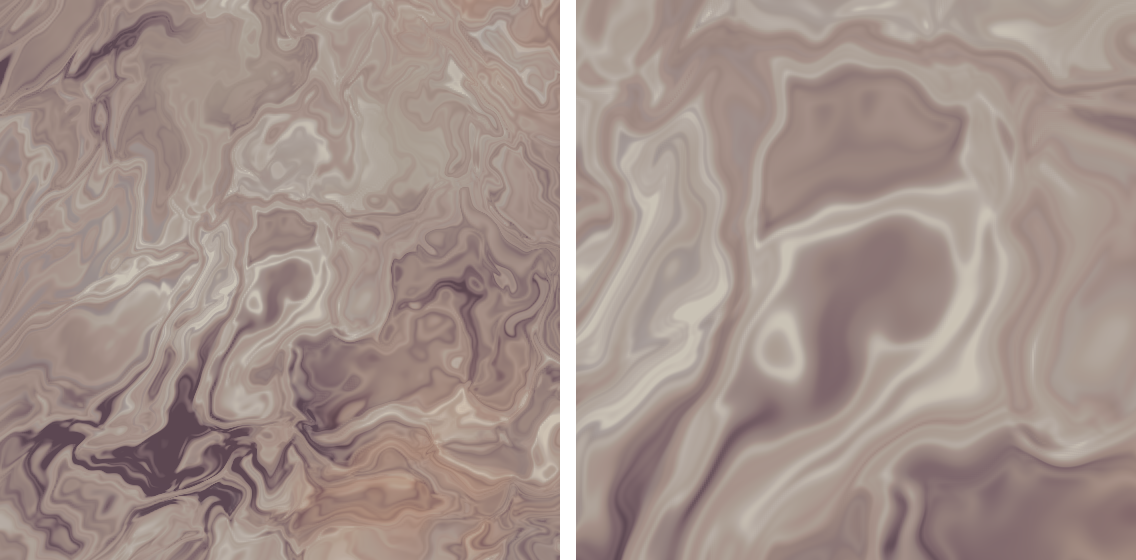
Left: the whole. Right: its middle third, enlarged.
Write a Shadertoy shader that draws this texture.

```glsl
// Folded agate: soft mineral bands in plum, taupe and cream with rust stains.
// A creased, domain-warped gradient noise forms a height field; its contour
// levels are read through a second noise as strata, then mapped to a ramp.

#define SCALE 3.7        // density of the folds
#define WARP 0.75        // smooth distortion of the height field
#define CREASE 0.65      // sharp finger-like folding
#define BANDS 6.8        // strata per unit of height
#define SOFTNESS 0.0045  // finest visible band width
#define BAND_TONE 2.9    // contrast of the strata
#define BROAD_TONE 1.5   // contrast of the large patches
#define GRIT_TONE 0.75   // contrast of the small flecks
#define VEIN_TONE 1.7    // depth of the dark veins
#define RUST vec3(0.050, -0.008, -0.045)
#define MOSS vec3(0.655, 0.630, 0.570)
#define SLATE vec3(0.540, 0.500, 0.520)

const vec3 RAMP[8] = vec3[8](
    vec3(0.36, 0.28, 0.32), vec3(0.49, 0.40, 0.42),
    vec3(0.56, 0.48, 0.47), vec3(0.61, 0.53, 0.50),
    vec3(0.65, 0.57, 0.54), vec3(0.67, 0.62, 0.58),
    vec3(0.71, 0.67, 0.64), vec3(0.79, 0.76, 0.71));

vec2 gradientAt(vec2 cell) {
    float angle = 6.2832 * fract(sin(dot(cell, vec2(127.1, 311.7))) * 43758.5);
    return vec2(cos(angle), sin(angle));
}

float gradientNoise(vec2 p) {
    vec2 i = floor(p), f = p - i, e = vec2(0.0, 1.0);
    vec2 u = f * f * f * (f * (f * 6.0 - 15.0) + 10.0);
    float low = mix(dot(gradientAt(i), f),
                    dot(gradientAt(i + e.yx), f - e.yx), u.x);
    float high = mix(dot(gradientAt(i + e.xy), f - e.xy),
                     dot(gradientAt(i + e.yy), f - e.yy), u.x);
    return mix(low, high, u.y);
}

float fbm(vec2 p) {
    float sum = 0.0, gain = 1.0;
    for (int octave = 0; octave < 4; octave++) {
        sum += gain * gradientNoise(p);
        p = mat2(1.6, 1.2, -1.2, 1.6) * p + 7.3;
        gain *= 0.43;
    }
    return sum;
}

// Absolute noise with a slightly rounded crest.
float crease(vec2 p) {
    float n = gradientNoise(p);
    return sqrt(n * n + 0.002);
}

float glow(vec2 p, vec2 centre, float radius) {
    vec2 d = (p - centre) / radius;
    return exp(-dot(d, d));
}

vec3 rampColor(float tone) {
    float x = clamp((tone + 2.55) / 0.66, 0.0, 6.99);
    int stop = int(x);
    return mix(RAMP[stop], RAMP[stop + 1], fract(x));
}

void mainImage(out vec4 fragColor, in vec2 fragCoord) {
    vec2 p = fragCoord / iResolution.y;

    // Stretch the folds along the rising diagonal, most of all on the left.
    vec2 along = vec2(0.6, 0.8), across = vec2(0.8, -0.6), c = p - 0.5;
    vec2 q = SCALE * (along * dot(c, along) * mix(0.6, 1.05, p.x)
                    + across * dot(c, across) * mix(1.2, 0.95, p.x)) + 21.0;

    // Warped and creased height field.
    vec2 bend = vec2(fbm(q + 3.1), fbm(q + vec2(17.3, 9.2)));
    q += WARP * bend;
    q += CREASE * vec2(crease(q * 1.8 + 5.7), crease(q * 1.8 + vec2(31.4, 12.8)));
    float level = BANDS * fbm(q);
    float slope = length(vec2(dFdx(level), dFdy(level))) * iResolution.y;

    // Regions: hazy clouds, dark ground, pale folds, plum bands and rust.
    vec2 drift = p + 0.12 * bend;
    float cloud = glow(drift, vec2(0.37, 0.85), 0.10)
                + glow(drift, vec2(0.72, 0.74), 0.11);
    float ground = glow(drift, vec2(0.30, 0.22), 0.24);
    float shade = glow(drift, vec2(0.13, 0.91), 0.18);
    float pale = glow(drift, vec2(0.16, 0.53), 0.24);
    float plum = glow(drift, vec2(0.75, 0.50), 0.24) + glow(drift, vec2(0.98, 0.74), 0.14);
    float rust = glow(drift, vec2(0.78, 0.13), 0.23)
               + 0.8 * glow(drift, vec2(0.90, 0.98), 0.16);

    // Strata in three widths, fading where they crowd together.
    float strata = 0.0, rate = 1.0, weight = 1.0;
    for (int layer = 0; layer < 3; layer++) {
        float crowding = slope * rate * SOFTNESS;
        strata += weight * gradientNoise(vec2(level * rate, p.x * 1.5 + rate * 3.7))
                / (1.0 + crowding * crowding);
        rate *= 2.3;
        weight *= 0.7;
    }
    float clear = 1.0 - 0.75 * min(cloud, 1.0);

    // Ragged veins, flat plum bands and thin outlines follow chosen levels.
    float grit = gradientNoise(q * 7.0) + 0.6 * gradientNoise(q * 15.0);
    float veinGap = abs(fract(level / 3.2) - 0.5) * 3.2 + 0.6 * grit;
    float vein = (1.0 - smoothstep(0.1, 0.6, veinGap)) * min(1.3 * ground + 0.5 * shade, 1.0);
    float plumBand = plum * smoothstep(0.02, 0.16, gradientNoise(vec2(level * 0.6, 8.4)));
    float lineGap = abs(fract(level * 0.7 + 0.2) - 0.5);
    float outline = (1.0 - smoothstep(0.02, 0.13, lineGap)) * clear
                  * min(pale + 0.3, 1.0) / (1.0 + pow(slope * 0.01, 2.0));

    // Tone and colour.
    float tone = 0.05 + BAND_TONE * strata * clear + BROAD_TONE * fbm(p * 3.0 + 40.0);
    tone += GRIT_TONE * grit * clear * mix(1.0, 0.4, smoothstep(0.35, 0.75, p.y));
    tone += 0.5 * cloud + 0.55 * pale - 0.45 * ground - 1.0 * shade;
    tone -= VEIN_TONE * vein + 1.4 * plumBand;
    vec3 color = mix(rampColor(tone), SLATE, 0.55 * outline);
    color = mix(color, MOSS, 0.3 * min(cloud, 1.0));
    color += RUST * rust * (0.6 + 1.5 * gradientNoise(q * 2.0 + 9.0));
    fragColor = vec4(clamp(color, 0.0, 1.0), 1.0);
}
```
